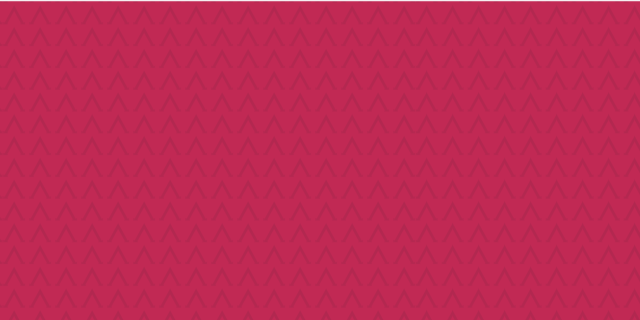
This pattern is drawn by a Shadertoy shader. Its source:

```glsl
// Crimson wallpaper of tonal open chevrons with small feet, in tiled bands.

// Lengths are fractions of the canvas height.
const vec3 GROUND = vec3(0.755, 0.160, 0.330);
const vec3 INK = vec3(0.695, 0.155, 0.312);
const vec3 EDGE_COLOR = vec3(0.96, 0.93, 0.94);

const vec2 PITCH = vec2(0.08125, 0.0681);    // spacing of chevrons
const float COLUMNS = 16.0;                  // chevrons in one band
const float BAND_WIDTH = 1.289;              // slightly under 16 pitches
const float BAND_START = 0.009;
const float FIRST_TIP = 0.0352;              // first tip inside a band
const float ROW_START = 0.0117;              // top of the first row
const float TIP_DROP = 0.0052;               // row top to outer tip

const vec2 LEG_TOP = vec2(0.0, 0.0086);      // centre line of a leg
const vec2 LEG_END = vec2(0.0268, 0.0573);
const float LEG_HALF_WIDTH = 0.0042;
const float GLYPH_HEIGHT = 0.0590;
const vec2 FOOT_CENTER = vec2(0.0270, 0.0558);
const vec2 FOOT_HALF_SIZE = vec2(0.0070, 0.0032);
const float FOOT_STRENGTH = 0.8;
const float TOP_EDGE = 0.0039;

float boxDistance(vec2 p, vec2 halfSize) {
    vec2 q = abs(p) - halfSize;
    return length(max(q, 0.0)) + min(max(q.x, q.y), 0.0);
}

// Mirrored leg with a pointed tip, cut flat at the bottom.
float legDistance(vec2 p) {
    vec2 along = normalize(LEG_END - LEG_TOP);
    vec2 normal = vec2(along.y, -along.x);
    float stroke = abs(dot(p - LEG_TOP, normal)) - LEG_HALF_WIDTH;
    return max(stroke, p.y - GLYPH_HEIGHT);
}

float coverage(float d, float pixel) {
    return 1.0 - smoothstep(-0.75 * pixel, 0.75 * pixel, d);
}

// Position relative to the nearest chevron tip, y pointing down.
vec2 glyphSpace(vec2 p) {
    float x = mod(p.x - BAND_START, BAND_WIDTH) - FIRST_TIP;
    float column = clamp(floor(x / PITCH.x + 0.5), 0.0, COLUMNS - 1.0);
    float y = mod(p.y - ROW_START, PITCH.y) - TIP_DROP;
    return vec2(x - column * PITCH.x, y);
}

void mainImage(out vec4 fragColor, in vec2 fragCoord) {
    float pixel = 1.0 / iResolution.y;
    vec2 p = vec2(fragCoord.x, iResolution.y - fragCoord.y) * pixel;

    // Fold each chevron about its vertical axis.
    vec2 g = glyphSpace(p);
    g.x = abs(g.x);
    float leg = coverage(legDistance(g), pixel);
    float foot = coverage(boxDistance(g - FOOT_CENTER, FOOT_HALF_SIZE), pixel);
    float ink = max(leg, foot * FOOT_STRENGTH);

    // Ink fades a little from tip to foot.
    ink *= mix(1.0, 0.82, smoothstep(0.0, GLYPH_HEIGHT, g.y));
    vec3 color = mix(GROUND, INK, ink);

    // Pale strip along the top border.
    color = mix(color, EDGE_COLOR, coverage(p.y - TOP_EDGE, pixel));
    fragColor = vec4(color, 1.0);
}
```
